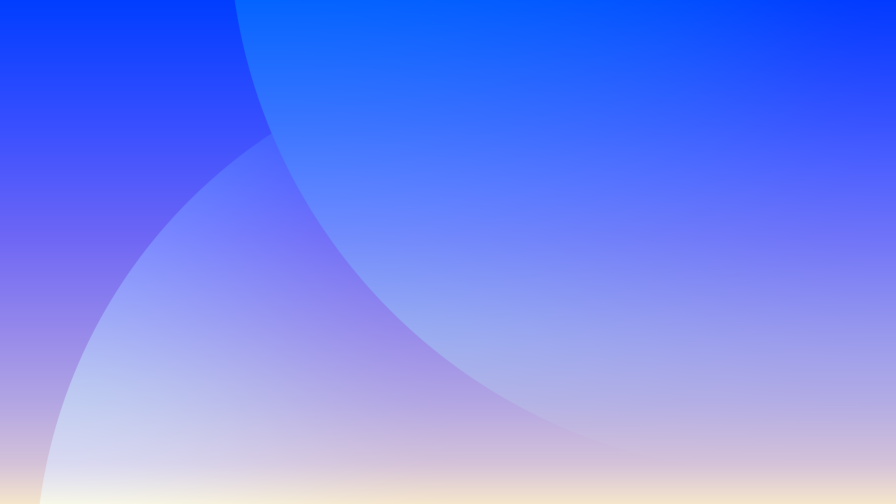
A Shadertoy shader for this background:

```glsl
// A dusk sky: a vertical gradient from deep blue to cream, overlaid by two
// large translucent discs. Each disc is a circle distance function whose tint
// is strongest along its left rim and fades away to the right.

const int STOPS = 7;

// Piecewise-linear sky colour; depth runs from 0 at the top to 1 at the bottom
vec3 skyGradient(float depth) {
    float position[STOPS] = float[](0.0, 0.25, 0.47, 0.65, 0.80, 0.92, 1.0);
    vec3 shade[STOPS] = vec3[](
        vec3(0.00, 0.24, 1.00), vec3(0.22, 0.31, 1.00),
        vec3(0.43, 0.40, 0.96), vec3(0.58, 0.53, 0.92),
        vec3(0.70, 0.65, 0.89), vec3(0.83, 0.76, 0.85),
        vec3(0.96, 0.90, 0.80));
    vec3 colour = shade[0];
    for (int i = 1; i < STOPS; i++) {
        float blend = (depth - position[i - 1]) / (position[i] - position[i - 1]);
        colour = mix(colour, shade[i], clamp(blend, 0.0, 1.0));
    }
    return colour;
}

// Antialiased coverage of a disc
float discMask(vec2 p, vec2 centre, float radius, float softness) {
    return 1.0 - smoothstep(-softness, softness, length(p - centre) - radius);
}

// Falls smoothly from 1 to 0 between two positions
float fadeOut(float start, float end, float x) {
    return 1.0 - smoothstep(start, end, x);
}

void mainImage(out vec4 fragColor, in vec2 fragCoord) {
    vec2 p = fragCoord / iResolution.y;
    float aspect = iResolution.x / iResolution.y;
    float across = p.x / aspect;
    float softness = 0.8 / iResolution.y;

    // Sky, with a deeper blue in the upper right corner
    vec3 colour = skyGradient(1.0 - p.y);
    vec2 fromCorner = p - vec2(aspect, 1.0);
    colour.g -= 0.07 * exp(-9.0 * dot(fromCorner, fromCorner));

    // Upper disc: a cyan tint that vanishes toward the horizon
    vec2 scale = vec2(aspect / (16.0 / 9.0), 1.0);
    float upper = discMask(p, vec2(1.551, 1.159) * scale, 1.097, softness);
    float upperFade = mix(0.4, 1.0, fadeOut(0.3, 1.0, across))
                    * smoothstep(0.05, 0.38, p.y);
    colour += vec3(0.015, 0.15, 0.03) * upper * upperFade;

    // Lower disc, hidden behind the upper one: a pale blue rim glow
    float lower = discMask(p, vec2(1.112, -0.135) * scale, 1.042, softness);
    float lowerFade = fadeOut(0.05, 0.52, across);
    vec3 lowerTint = mix(vec3(0.01, 0.07, 0.11), vec3(0.06, 0.16, 0.05),
                         smoothstep(0.0, 0.25, p.y));
    colour += lowerTint * lower * lowerFade * (1.0 - upper);

    fragColor = vec4(clamp(colour, 0.0, 1.0), 1.0);
}
```
